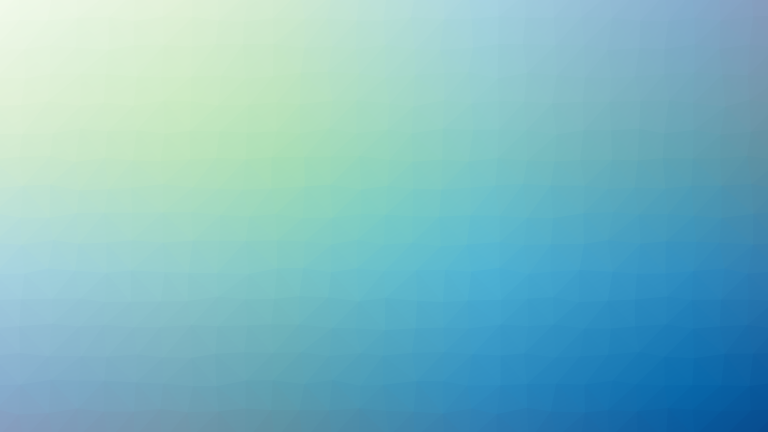
Write a Shadertoy shader that draws this background.

```glsl
// Low-poly mesh of faint triangles over a mint to deep blue diagonal gradient.

const float CELL = 0.0648;                  // mesh spacing, in canvas heights
const vec2 MESH_ORIGIN = vec2(0.051, 0.0486);

vec2 hash2(vec2 p) {
    vec2 q = vec2(dot(p, vec2(127.1, 311.7)), dot(p, vec2(269.5, 183.3)));
    return fract(sin(q) * 43758.5453);
}

// Jittered mesh vertex, in cell units
vec2 meshVertex(vec2 id) {
    return id + (hash2(id) - 0.5) * 0.24;
}

// Signed distance to the left side of the edge a -> b
float edgeDistance(vec2 p, vec2 a, vec2 b) {
    vec2 e = b - a, d = p - a;
    return (e.x * d.y - e.y * d.x) / length(e);
}

// Adds the triangle center, weighted by its antialiased coverage
void addTriangle(inout vec3 sum, vec2 p, vec2 a, vec2 b, vec2 c, float pixel) {
    float d = min(edgeDistance(p, a, b), min(edgeDistance(p, b, c), edgeDistance(p, c, a)));
    float coverage = clamp(0.5 + d / pixel, 0.0, 1.0);
    sum += vec3((a + b + c) / 3.0, 1.0) * coverage;
}

// Ramp from pale mint through teal to navy
vec3 ramp(float t) {
    vec3 stops[9] = vec3[9](
        vec3(0.97, 0.99, 0.94), vec3(0.88, 0.95, 0.86), vec3(0.80, 0.92, 0.77),
        vec3(0.66, 0.87, 0.71), vec3(0.48, 0.80, 0.77), vec3(0.31, 0.70, 0.83),
        vec3(0.17, 0.55, 0.75), vec3(0.03, 0.41, 0.67), vec3(0.03, 0.25, 0.51));
    float s = clamp(t, 0.0, 1.0) * 8.0;
    int i = min(int(s), 7);
    return mix(stops[i], stops[i + 1], s - float(i));
}

void mainImage(out vec4 fragColor, in vec2 fragCoord) {
    vec2 size = iResolution.xy / iResolution.y;
    vec2 p = (fragCoord / iResolution.y - MESH_ORIGIN) / CELL;
    float pixel = 1.0 / (iResolution.y * CELL);

    // Find the covering triangle among the nearby quads
    vec3 sum = vec3(0.0);
    for (int y = -1; y <= 1; y++)
    for (int x = -1; x <= 1; x++) {
        vec2 id = floor(p) + vec2(x, y);
        vec2 a = meshVertex(id), b = meshVertex(id + vec2(1, 0));
        vec2 c = meshVertex(id + vec2(1, 1)), d = meshVertex(id + vec2(0, 1));
        // Split each quad along its shorter diagonal
        if (distance(a, c) < distance(b, d)) {
            addTriangle(sum, p, a, b, c, pixel);
            addTriangle(sum, p, a, c, d, pixel);
        } else {
            addTriangle(sum, p, a, b, d, pixel);
            addTriangle(sum, p, b, c, d, pixel);
        }
    }
    vec2 center = sum.xy / max(sum.z, 0.001);

    // Soften the flat facets towards the continuous gradient
    vec2 uv = (mix(p, center, 0.55) * CELL + MESH_ORIGIN) / size;
    vec2 t = mix(vec2(0.03), vec2(0.97), vec2(uv.x, 1.0 - uv.y));

    // Average the two axis ramps, slightly warmer where they differ most
    vec3 color = 0.5 * (ramp(t.x) + ramp(t.y));
    color += vec3(0.04, -0.02, 0.01) * abs(t.x - t.y);
    fragColor = vec4(color, 1.0);
}
```
